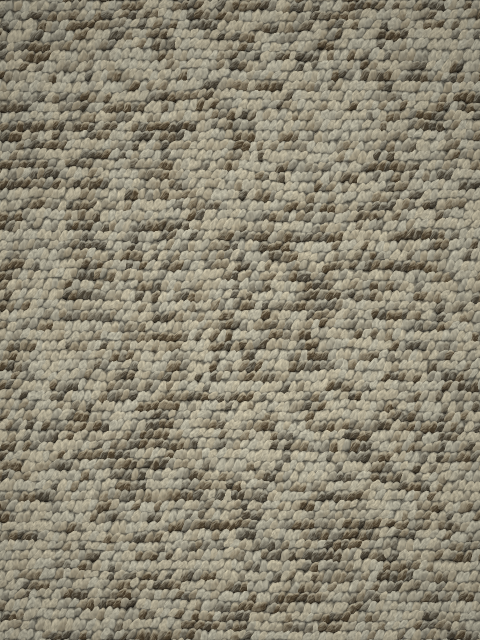
Reproduce this texture procedurally as a Shadertoy shader.

```glsl
// Loop-pile wool carpet: rows of small leaning yarn loops in cream and brown.
// Each loop is a dome in a jittered grid with streaked, hooked strands; gradient
// noise gathers dark yarn into short runs, and pale cords part the rows.

const vec2 GRID = vec2(88.0, 64.0);            // loops and rows per canvas height
const vec3 CREAM = vec3(0.680, 0.660, 0.580);
const vec3 BROWN = vec3(0.325, 0.295, 0.235);
const vec3 TAN_TINT = vec3(1.04, 0.99, 0.94);
const vec3 GREY_TINT = vec3(0.97, 0.99, 1.04);

vec2 hash2(vec2 p) {
    vec3 a = fract(vec3(p.xyx) * vec3(0.1031, 0.1030, 0.0973));
    a += dot(a, a.yzx + 33.33);
    return fract((a.xx + a.yz) * a.zy);
}

float cornerSlope(vec2 corner, vec2 offset) {
    float angle = 6.2832 * hash2(corner + 71.0).x;
    return dot(vec2(cos(angle), sin(angle)), offset);
}

float gradientNoise(vec2 p) {
    vec2 i = floor(p), f = fract(p);
    vec2 u = f * f * f * (f * (f * 6.0 - 15.0) + 10.0);
    vec2 e = vec2(1.0, 0.0);
    float low = mix(cornerSlope(i, f), cornerSlope(i + e, f - e), u.x);
    float high = mix(cornerSlope(i + e.yx, f - e.yx), cornerSlope(i + e.xx, f - e.xx), u.x);
    return mix(low, high, u.y);
}

// Share of dark yarn in one loop: runs along the row, broad patches, single strays
float darkYarn(vec2 cell, float stray) {
    float runs = gradientNoise(cell * vec2(0.19, 0.73) + 0.37);
    float patches = gradientNoise(cell * vec2(0.05, 0.11) + 19.3);
    return smoothstep(-0.22, 0.50, 0.85 * runs + 0.3 * patches + 0.7 * (stray - 0.5));
}

// Offset from a loop's centre, sheared and bent into a leaning crescent
vec2 loopSpace(vec2 q, vec2 cell, vec2 jitter) {
    float stagger = 0.6 * (hash2(vec2(cell.y, 5.0)).x - 0.5);
    vec2 d = q - cell - 0.5 - (jitter - 0.5) * vec2(0.45, 0.26);
    d.x -= stagger;
    d.x -= (0.25 + 0.6 * jitter.y) * d.y;
    d.y += 0.45 * d.x * d.x;
    return d;
}

// Strands twist across the loop; dark ones gather along its lower right hook
vec3 yarnColor(vec2 cell, vec2 d, vec2 rnd, float strand) {
    float dark = darkYarn(cell, rnd.x);
    float hook = smoothstep(-0.25, 0.35, 0.7 * d.x - 0.6 * d.y);
    dark *= 0.72 + 0.5 * hook + 1.1 * strand;
    dark *= 1.0 - 0.75 * smoothstep(0.08, 0.40, d.y);   // pale cord above each row
    dark = clamp(dark, 0.0, 1.15);
    vec3 tint = mix(GREY_TINT, TAN_TINT, smoothstep(0.1, 0.8, rnd.y));
    return mix(CREAM, BROWN, dark) * mix(vec3(1.0), tint, 0.3 + 0.7 * dark);
}

vec3 carpet(vec2 p) {
    vec2 q = p * GRID;
    q.y += 0.4 * gradientNoise(p * vec2(5.0, 9.0)) + 0.25 * gradientNoise(p * vec2(27.0, 40.0));
    q += 0.16 * vec2(gradientNoise(q * 1.7), gradientNoise(q * 1.7 + 43.0));
    vec2 home = floor(q), topCell = home, topOffset = vec2(0.0);
    float height = -9.0;

    // Find the loop lying on top here
    for (int j = -1; j <= 1; j++) {
        for (int i = -1; i <= 1; i++) {
            vec2 cell = home + vec2(i, j);
            vec2 jitter = hash2(cell);
            vec2 d = loopSpace(q, cell, jitter);
            vec2 r = d / vec2(0.68, 0.54);
            float h = 1.0 - dot(r, r) + 0.3 * jitter.x;
            if (h > height) {
                height = h;
                topCell = cell;
                topOffset = d;
            }
        }
    }

    // Shallow rounded shading, light from the upper left, and twisted fibres
    vec2 along = vec2(topOffset.x + topOffset.y, topOffset.y - topOffset.x);
    float strand = gradientNoise(along * vec2(1.6, 4.0) + topCell * 7.3);
    float fuzz = gradientNoise(q * vec2(3.1, 2.6) + 11.0);
    vec3 color = yarnColor(topCell, topOffset, hash2(topCell + 211.0), strand);
    float shade = mix(0.60, 1.0, smoothstep(-0.10, 0.65, height));
    shade += 0.20 * dot(topOffset, vec2(-0.45, 0.9));
    shade += 0.16 * strand + 0.18 * fuzz;
    return color * shade;
}

float borderFalloff(vec2 uv) {
    vec2 c = (uv - vec2(0.5, 0.47)) * vec2(1.0, 1.15);
    return 1.05 - 0.32 * dot(c, c);
}

void mainImage(out vec4 fragColor, in vec2 fragCoord) {
    // Four samples per pixel smooth the loop edges
    vec3 color = vec3(0.0);
    for (int s = 0; s < 4; s++) {
        vec2 offset = vec2(s % 2, s / 2) * 0.5 - 0.25;
        color += 0.25 * carpet((fragCoord + offset) / iResolution.y);
    }
    color *= borderFalloff(fragCoord / iResolution.xy);
    fragColor = vec4(clamp(color, 0.0, 1.0), 1.0);
}
```
